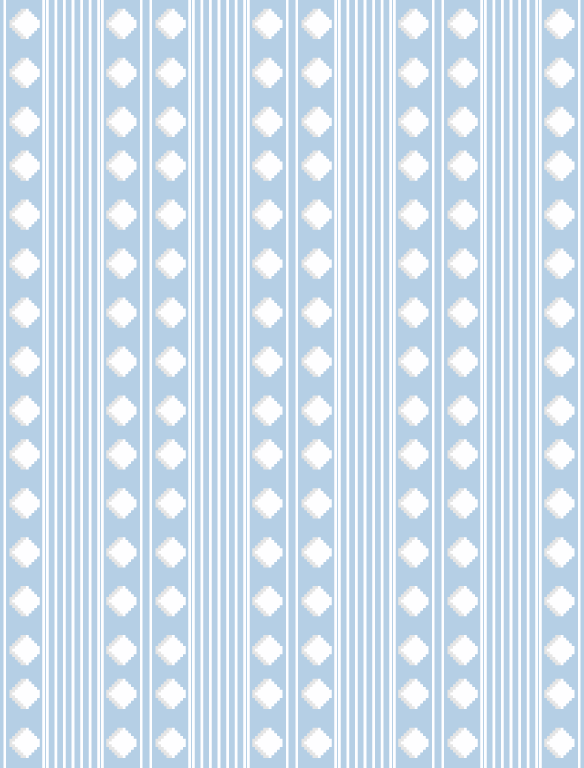
Give the GLSL for this pattern, as a Shadertoy shader.

```glsl
// Pale blue wallpaper: bands of fine white stripes between columns of stepped diamonds
#define COLUMNS 4.0        // stripe bands across
#define ROWS 16.0          // diamonds down
#define CELL vec2(146.25, 48.0) // size of one repeat in design units
#define STRIPE_STEP 8.55   // spacing of the fine stripes
#define STRIPE_HALF 1.4    // half width of a fine stripe
#define BAND_EDGE 29.5     // outer stripe, from the band centre
#define RAIL 68.3          // lone stripe beyond the diamonds
#define DIAMOND_X 48.4     // diamond column, from the band centre
#define BLOCK 2.75         // side of one diamond step
#define DRIFT 5.2          // range of the uneven row spacing
#define DRIFT_CYCLES 3.0   // whole drift cycles down the canvas
#define SAMPLES 4          // smoothing samples per axis

const vec3 BLUE = vec3(0.71, 0.81, 0.90);
const vec3 WHITE = vec3(0.995, 0.995, 1.0);
const vec3 GREY = vec3(0.90);

// Distance to the nearest stripe edge, m measured from the band centre
float stripes(float m) {
    float index = min(round(m / STRIPE_STEP), 3.0);
    float fine = abs(m - index * STRIPE_STEP) - STRIPE_HALF;
    float outer = abs(m - BAND_EDGE) - STRIPE_HALF;
    float rail = abs(m - RAIL) - 1.25;
    return min(fine, min(outer, rail));
}

// Stepped diamond with a grey shadow on its left side
vec3 diamond(vec2 d, vec3 ground) {
    vec2 block = round(d / BLOCK);
    vec2 a = abs(block);
    if (a.x + a.y > 6.5 || max(a.x, a.y) > 5.5) return ground;
    bool lit = abs(block.x - 1.0) + a.y < 5.5;
    return lit ? WHITE : GREY;
}

vec3 wallpaper(vec2 uv) {
    vec2 grid = vec2(uv.x, 1.0 - uv.y) * vec2(COLUMNS, ROWS);
    vec2 p = (fract(grid) - 0.5) * CELL;

    vec3 color = stripes(abs(p.x)) < 0.0 ? WHITE : BLUE;

    // Rows creep down, then jump back, in whole cycles
    float row = mod(floor(grid.y), ROWS);
    float drift = DRIFT * (fract((row + 2.5) * DRIFT_CYCLES / ROWS) - 0.48);
    float side = p.x < 0.0 ? -DIAMOND_X : DIAMOND_X;
    return diamond(p - vec2(side, drift), color);
}

void mainImage(out vec4 fragColor, in vec2 fragCoord) {
    // Average a small grid of samples to smooth every edge
    vec3 sum = vec3(0.0);
    for (int j = 0; j < SAMPLES; j++) {
        for (int i = 0; i < SAMPLES; i++) {
            vec2 offset = (vec2(i, j) + 0.5) / float(SAMPLES) - 0.5;
            sum += wallpaper((fragCoord + offset) / iResolution.xy);
        }
    }
    fragColor = vec4(sum / float(SAMPLES * SAMPLES), 1.0);
}
```
